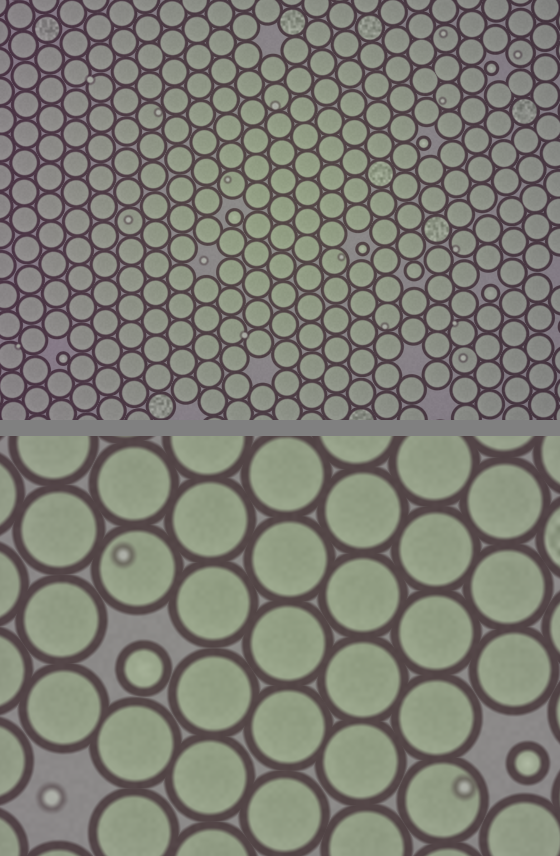
Top: the whole. Bottom: its middle third, enlarged.
This pattern is drawn by a Shadertoy shader. Its source:

```glsl
// Packed emulsion droplets under a microscope: a hexagonal lattice, gently warped
// and jittered, with a few empty sites, small droplets and bright satellites.
// Cellular search gives the nearest rim; the rim distance drives all shading.

const float SPACING = 0.0692;      // droplet pitch as a share of canvas height
const float BODY_RADIUS = 0.427;   // lit radius, in lattice units
const float ROW = 0.8660254;       // column distance of the unit hex lattice

vec3 hash3(vec2 p) {
    vec3 q = fract(p.xyx * vec3(0.1031, 0.1030, 0.0973));
    q += dot(q, q.yxz + 33.33);
    return fract((q.xxy + q.yzz) * q.zyx);
}

float valueNoise(vec2 p) {
    vec2 i = floor(p), f = fract(p);
    f = f * f * (3.0 - 2.0 * f);
    float low = mix(hash3(i).x, hash3(i + vec2(1, 0)).x, f.x);
    float high = mix(hash3(i + vec2(0, 1)).x, hash3(i + vec2(1, 1)).x, f.x);
    return mix(low, high, f.y);
}

// Slow drift that bends the lattice rows
vec2 latticeDrift(vec2 p) {
    return 0.11 * vec2(sin(0.37 * p.y + 0.21 * p.x + 1.0), sin(0.41 * p.x - 0.16 * p.y))
         + 0.05 * vec2(sin(0.83 * p.y - 0.5 * p.x), sin(0.71 * p.x + 0.6 * p.y + 2.0));
}

struct Droplet {
    float rim;      // signed distance to the edge of the lit body
    vec2 offset;    // position relative to the droplet centre
    float radius;
    float grainy;   // 1 for droplets with a speckled body
};

Droplet nearestDroplet(vec2 p) {
    Droplet best = Droplet(1.0, vec2(0), 1.0, 0.0);
    vec2 q = p - latticeDrift(p);
    vec2 base = floor(vec2(q.x / ROW, q.y - 0.5 * q.x / ROW));
    for (int j = -1; j <= 2; j++)
    for (int i = -1; i <= 2; i++) {
        vec2 id = base + vec2(i, j);
        vec3 rnd = hash3(id + 71.0);
        vec3 kind = hash3(id + 217.0);
        if (kind.x < 0.022) continue;                 // empty site
        bool small = kind.x < 0.06;
        vec2 site = vec2(ROW * id.x, id.y + 0.5 * id.x);
        float disorder = mix(0.05, 0.11, smoothstep(0.0, 9.0, site.x));
        vec2 jitter = (rnd.xy - 0.5) * (small ? 0.36 : disorder);
        float radius = small ? mix(0.15, 0.27, kind.y)
                             : BODY_RADIUS + 0.016 * (rnd.z - 0.5);
        vec2 offset = p - site - latticeDrift(site) - jitter;
        float rim = length(offset) - radius;
        if (rim < best.rim)
            best = Droplet(rim, offset, radius, step(0.985, kind.z));
    }
    return best;
}

// Sparse tiny beads: x = bright core, y = dark halo
vec2 satellites(vec2 p) {
    vec2 id = floor(p);
    vec3 rnd = hash3(id + 431.0);
    float present = step(0.925, rnd.z);
    float d = length(fract(p) - 0.25 - 0.5 * rnd.xy);
    float size = mix(0.05, 0.1, rnd.x);
    float core = 1.0 - smoothstep(size - 0.04, size + 0.03, d);
    float halo = 1.0 - smoothstep(size + 0.02, size + 0.09, d);
    return present * vec2(core, halo);
}

// Uneven lamp: greenish in the middle, mauve near the borders
vec3 lampTint(vec3 border, vec3 middle, vec2 uv) {
    float glow = exp(-4.2 * dot(uv, uv));
    vec3 mauve = vec3(0.014, -0.008, 0.014) * smoothstep(0.1, 0.7, -uv.x);
    return mix(border, middle, glow) + mauve;
}

void mainImage(out vec4 fragColor, in vec2 fragCoord) {
    vec2 uv = (fragCoord - 0.5 * iResolution.xy) / iResolution.y;
    float tilt = -0.05;
    vec2 p = mat2(cos(tilt), sin(tilt), -sin(tilt), cos(tilt)) * uv / SPACING;
    Droplet drop = nearestDroplet(p);

    vec3 bodyColor = lampTint(vec3(0.548, 0.548, 0.545), vec3(0.572, 0.62, 0.515), uv);
    vec3 gapColor = lampTint(vec3(0.53, 0.495, 0.54), vec3(0.545, 0.54, 0.53), uv);
    vec3 rimColor = lampTint(vec3(0.285, 0.215, 0.265), vec3(0.325, 0.275, 0.275), uv);

    // Body: soft side light, brighter edge band, brighter small droplets
    vec2 local = drop.offset / drop.radius;
    bodyColor += 0.02 * dot(local, vec2(-0.5, -0.8));
    bodyColor += 0.018 * smoothstep(0.5, 0.85, length(local)) - 0.005;
    bodyColor += 0.13 * smoothstep(0.32, 0.16, drop.radius) * (1.0 - length(local));
    bodyColor += drop.grainy * 0.2 * (valueNoise(p * 11.0) - 0.55);

    // Gap, dark refracting rim, then lit body
    float outer = 1.0 - smoothstep(0.075, 0.128, drop.rim);
    float inner = 1.0 - smoothstep(-0.04, 0.028, drop.rim);
    vec3 color = mix(gapColor, rimColor, outer);
    color = mix(color, bodyColor, inner);

    // Satellites, vignette and fine grain
    vec2 bead = satellites(p * 0.8 + 3.7);
    color = mix(color, rimColor, 0.55 * bead.y);
    color = mix(color, vec3(0.67, 0.68, 0.65), bead.x);
    color *= 1.01 - 0.11 * dot(uv, uv);
    color += 0.022 * (valueNoise(uv * 260.0 + 90.0) - 0.5);
    fragColor = vec4(color, 1.0);
}
```
